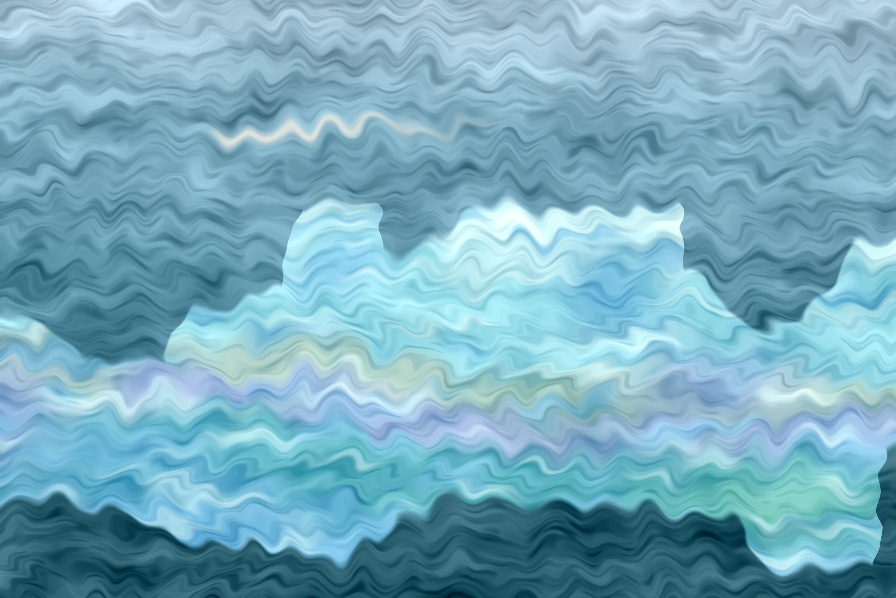
Give the GLSL for this background, as a Shadertoy shader.

```glsl
// Rippled water with a luminous, iridescent band drifting across it.
// A sine and noise warp bends every layer; ramps shape the band's outline,
// soft patches tint it, and stretched ridged noise adds fine flowing streaks.
#define WAVE_FREQ 78.0
#define WAVE_AMP 0.0085
#define WARP_AMP 0.034
#define GRAIN 0.5
#define EDGE 0.007

const vec3 SKY_BLUE = vec3(0.65, 0.77, 0.84);
const vec3 STEEL    = vec3(0.45, 0.64, 0.72);
const vec3 DEEP     = vec3(0.28, 0.50, 0.58);
const vec3 ABYSS    = vec3(0.12, 0.33, 0.39);
const vec3 FOAM     = vec3(0.80, 0.94, 0.95);
const vec3 CYAN     = vec3(0.58, 0.86, 0.91);
const vec3 AZURE    = vec3(0.43, 0.72, 0.87);
const vec3 LAVENDER = vec3(0.55, 0.67, 0.84);
const vec3 OLIVE    = vec3(0.62, 0.78, 0.72);
const vec3 TEAL     = vec3(0.31, 0.67, 0.73);
const vec3 JADE     = vec3(0.40, 0.73, 0.69);

float hash(vec2 p) {
    vec3 h = fract(vec3(p.xyx) * 0.1031);
    h += dot(h, h.yzx + 33.33);
    return fract((h.x + h.y) * h.z);
}

float noise(vec2 p) {
    vec2 i = floor(p), f = fract(p);
    f = f * f * (3.0 - 2.0 * f);
    return mix(mix(hash(i), hash(i + vec2(1, 0)), f.x),
               mix(hash(i + vec2(0, 1)), hash(i + vec2(1, 1)), f.x), f.y);
}

// Bends the plane into uneven, mostly vertical ripples.
vec2 ripple(vec2 p) {
    float phase = 10.0 * noise(p * vec2(3.0, 12.0));
    float swell = noise(p * vec2(14.0, 10.0) + 5.0) - 0.5;
    float chop = noise(p * vec2(33.0, 22.0) + 17.0) - 0.5;
    float side = noise(p * vec2(18.0, 34.0) + 41.0) - 0.5;
    float lift = WAVE_AMP * sin(p.x * WAVE_FREQ + phase);
    return p + vec2(0.024 * side, lift + WARP_AMP * (swell + 0.6 * chop));
}

// Streaks near zero mean, long in x and thin in y; ridges sharpen the finer ones.
float streaks(vec2 q) {
    float sum = 0.0, weight = 0.3;
    vec2 scale = vec2(6.0, 24.0);
    for (int i = 0; i < 5; i++) {
        float n = noise(q * scale + float(i) * 23.0) - 0.5;
        float ridge = 0.4 - 2.0 * abs(n);
        sum += weight * mix(n, ridge, i > 1 ? 0.4 : 0.0);
        scale *= vec2(1.5, 1.6);
        weight *= 1.03;
    }
    return sum;
}

float ramp(float a, float b, float x) { return smoothstep(a, b, x); }

// Upper and lower outlines of the band.
float crest(float x) {
    return 0.482 - 0.097 * ramp(0.0, 0.2, x) + 0.103 * ramp(0.27, 0.32, x)
         + 0.035 * ramp(0.38, 0.47, x) + 0.145 * ramp(0.47, 0.497, x)
         - 0.1 * ramp(0.63, 0.646, x) + 0.083 * ramp(0.66, 0.83, x)
         - 0.11 * ramp(1.132, 1.15, x) - 0.1 * ramp(1.15, 1.28, x)
         + 0.16 * ramp(1.31, 1.47, x);
}
float keel(float x) {
    return 0.163 - 0.085 * ramp(0.05, 0.53, x) + 0.08 * ramp(0.56, 0.76, x)
         - 0.04 * ramp(1.0, 1.22, x) - 0.072 * ramp(1.22, 1.3, x)
         + 0.21 * ramp(1.462, 1.482, x);
}

vec3 water(vec2 q) {
    vec3 c = mix(DEEP, STEEL, ramp(0.4, 0.78, q.y + 0.08 * (q.x - 0.75)));
    c = mix(c, SKY_BLUE, ramp(0.74, 1.0, q.y + 0.03 * (q.x - 0.75)));
    return mix(c, ABYSS, ramp(0.38, 0.17, q.y));
}

// Tints an elliptical area with a soft falloff.
void tint(inout vec3 c, vec2 q, vec2 centre, vec2 size, vec3 shade) {
    vec2 d = (q - centre) / size;
    c = mix(c, shade, 0.85 * exp(-dot(d, d)));
}

vec3 band(vec2 q) {
    // Stacked layers, broken by noise, slope gently down to the right.
    float h = q.y + 0.015 + 0.09 * ramp(0.2, 1.1, q.x)
            + 0.05 * (noise(q * vec2(9.0, 16.0) + 3.0) - 0.5);
    vec3 c = mix(AZURE, TEAL, ramp(0.16, 0.26, h));
    c = mix(c, LAVENDER, ramp(0.31, 0.36, h));
    c = mix(c, OLIVE, 0.85 * ramp(0.38, 0.42, h));
    c = mix(c, CYAN, ramp(0.43, 0.49, h));
    c = mix(c, FOAM, 0.85 * ramp(0.6, 0.73, h));
    tint(c, q, vec2(0.02, 0.3), vec2(0.1, 0.1), LAVENDER);
    tint(c, q, vec2(0.13, 0.35), vec2(0.07, 0.05), OLIVE);
    tint(c, q, vec2(0.22, 0.25), vec2(0.16, 0.06), AZURE);
    tint(c, q, vec2(0.57, 0.55), vec2(0.08, 0.04), AZURE);
    tint(c, q, vec2(0.92, 0.32), vec2(0.08, 0.05), OLIVE);
    tint(c, q, vec2(1.02, 0.52), vec2(0.08, 0.07), AZURE);
    tint(c, q, vec2(1.13, 0.58), vec2(0.03, 0.06), FOAM);
    tint(c, q, vec2(1.2, 0.35), vec2(0.13, 0.06), LAVENDER);
    tint(c, q, vec2(1.3, 0.15), vec2(0.25, 0.07), JADE);
    tint(c, q, vec2(1.44, 0.25), vec2(0.1, 0.03), AZURE);
    // Thin pale and blue veins.
    c = mix(c, FOAM, 0.55 * ramp(0.55, 0.9, noise(q * vec2(10.0, 45.0))));
    return mix(c, AZURE, 0.6 * ramp(0.6, 0.9, noise(q * vec2(9.0, 38.0) + 60.0)));
}

void mainImage(out vec4 fragColor, in vec2 fragCoord) {
    vec2 p = fragCoord / iResolution.xy * vec2(1.5, 1.0);
    vec2 q = ripple(p);
    float inside = ramp(-EDGE, EDGE, crest(q.x) - q.y) * ramp(-EDGE, EDGE, q.y - keel(q.x));
    vec3 colour = mix(water(q), band(q), inside);
    colour += GRAIN * streaks(q) * mix(vec3(1.0), vec3(1.05, 0.8, 0.65), inside);
    // Pale thread of light, fading to the right.
    float thread = exp(-pow((q.y - 0.781) / 0.008, 2.0)) * ramp(0.34, 0.37, q.x) * ramp(0.92, 0.5, q.x);
    fragColor = vec4(clamp(mix(colour, vec3(0.87, 0.89, 0.87), thread), 0.0, 1.0), 1.0);
}
```
